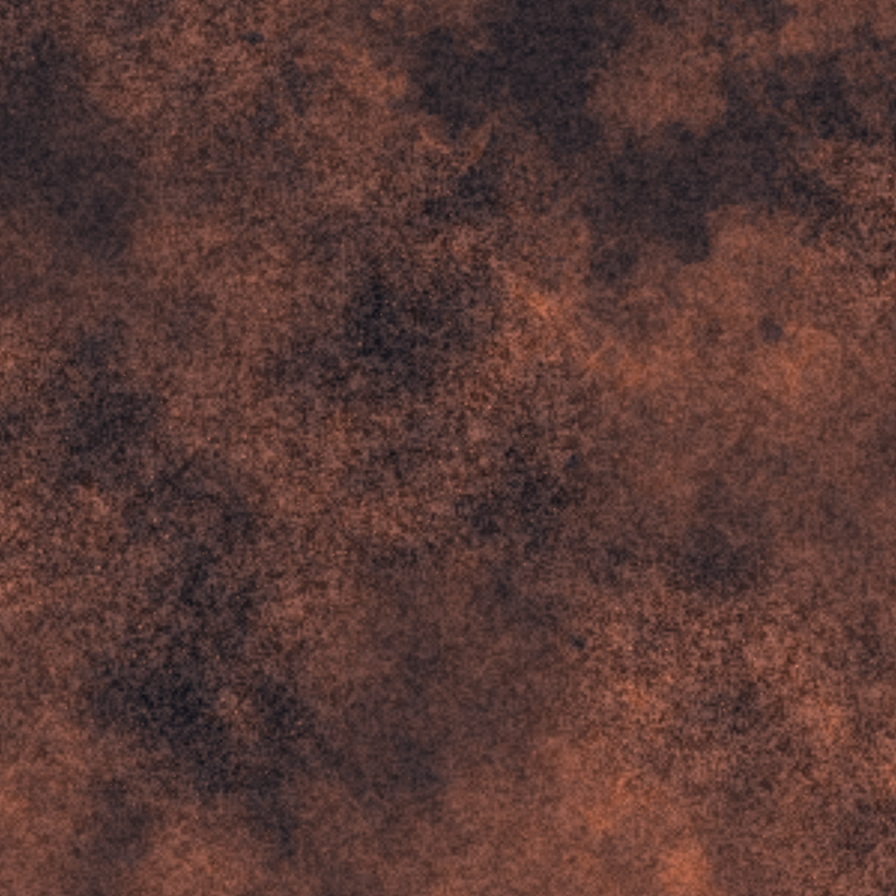
Give the GLSL for this texture, as a Shadertoy shader.

```glsl
// Weathered rust: broad orange and charcoal clouds, ragged flaking patches,
// fine mineral grain, and scattered pits and specks.
// Layered noise shapes the clouds; jittered cells place the pits and specks.

#define CLOUD_SCALE 4.6
#define CLOUD_CONTRAST 1.5
#define BLOTCH_SCALE 19.0
#define BLOTCH_CONTRAST 0.65
#define BAND_STRENGTH 0.11
#define FLAKE_SCALE 10.0
#define FLAKE_DEPTH 0.26
#define GRAIN_SCALE 300.0
#define GRAIN_STRENGTH 0.19
#define CHARCOAL vec3(0.192, 0.156, 0.172)
#define RUST vec3(0.605, 0.347, 0.268)
#define EMBER vec3(0.150, 0.060, 0.010)

const mat2 TURN = mat2(0.8, 0.6, -0.6, 0.8);

float hash(vec2 p) {
    vec3 q = fract(p.xyx * 0.1031);
    q += dot(q, q.yzx + 33.33);
    return fract((q.x + q.y) * q.z);
}

float noise(vec2 p) {
    vec2 cell = floor(p), f = fract(p);
    f = f * f * (3.0 - 2.0 * f);
    float low = mix(hash(cell), hash(cell + vec2(1, 0)), f.x);
    float high = mix(hash(cell + vec2(0, 1)), hash(cell + vec2(1, 1)), f.x);
    return mix(low, high, f.y);
}

// Rotated octaves, normalised to a mean of one half
float layeredNoise(vec2 p) {
    float sum = 0.0, total = 0.0, weight = 1.0;
    for (int octave = 0; octave < 5; octave++) {
        sum += weight * noise(p);
        total += weight;
        weight *= 0.62;
        p = TURN * p * 2.03 + 17.3;
    }
    return sum / total;
}

// Soft dots in a random share of the cells
float scatterDots(vec2 p, float share, float radius) {
    vec2 home = floor(p);
    float mask = 0.0;
    for (int y = -1; y <= 1; y++)
    for (int x = -1; x <= 1; x++) {
        vec2 cell = home + vec2(x, y);
        vec2 center = cell + 0.15 + 0.7 * vec2(hash(cell + 31.7), hash(cell + 83.1));
        float size = radius * mix(0.6, 1.2, hash(cell + 57.9));
        float dotMask = 1.0 - smoothstep(0.3 * size, size, length(p - center));
        mask = max(mask, dotMask * step(hash(cell + 11.3), share));
    }
    return mask;
}

void mainImage(out vec4 fragColor, in vec2 fragCoord) {
    vec2 p = fragCoord / iResolution.y;
    vec2 warp = vec2(noise(p * 5.0 + 3.1), noise(p * 5.0 + 41.7)) - 0.5;
    vec2 fray = vec2(noise(p * 60.0), noise(p * 60.0 + 29.0)) - 0.5;

    // Broad clouds over soft upright bands
    float clouds = layeredNoise(p * CLOUD_SCALE + fray * 0.12 + 5.0) - 0.5;
    float bands = cos(11.0 * (p.x - 0.3 + 0.25 * warp.x));
    bands *= mix(0.25, 1.0, smoothstep(0.2, 0.6, p.y));
    float footGlow = 1.0 - smoothstep(0.03, 0.2, p.y + 0.15 * warp.y);
    float heat = 0.365 + CLOUD_CONTRAST * clouds + BAND_STRENGTH * bands + 0.09 * footGlow;

    // Small blotches, blurred away in quiet regions
    float rough = smoothstep(0.25, 0.7, noise(p * 4.0 + 77.0));
    float blotches = layeredNoise(p * BLOTCH_SCALE + 23.0) - 0.5;
    heat += BLOTCH_CONTRAST * mix(0.6, 1.1, rough) * blotches;

    // Ragged flakes, mostly in the upper part
    float flakes = layeredNoise(p * FLAKE_SCALE + fray * 0.3 + 63.0);
    float zone = smoothstep(0.45, 0.75, p.y + 0.6 * (noise(p * 3.0 + 19.0) - 0.5));
    zone *= smoothstep(0.2, 0.45, p.x + 0.3 * warp.y);
    heat -= FLAKE_DEPTH * zone * smoothstep(0.5, 0.58, flakes);
    heat += 0.2 * zone * (1.0 - smoothstep(0.38, 0.5, flakes));

    // Small dark pits with frayed rims
    heat -= 0.35 * scatterDots(p * 9.0 + fray * 0.14, 0.14, 0.14);

    // Soft limits keep the darkest and hottest spots from going flat
    heat = 0.04 + 0.5 * (heat + sqrt(heat * heat + 0.008)) - 0.05;
    heat = clamp(heat, 0.0, 1.15);
    vec3 color = mix(CHARCOAL, RUST, heat);
    color += EMBER * smoothstep(0.65, 1.1, heat);

    // Fine grain in three sizes, a little rougher in some regions
    float grain = noise(p * GRAIN_SCALE) - 0.5;
    grain += 0.9 * (noise(TURN * p * GRAIN_SCALE * 0.55 + 9.0) - 0.5);
    grain += 0.4 * (noise(p * GRAIN_SCALE * 0.27 + 45.0) - 0.5);
    float grainGain = GRAIN_STRENGTH * mix(0.75, 1.25, rough) * mix(0.65, 1.1, heat);
    color += grain * grainGain * vec3(1.0, 0.7, 0.63);

    // Pale rusty and dark specks
    float pale = scatterDots(p * 85.0, 0.05, 0.27);
    float dark = scatterDots(TURN * p * 68.0 + 50.0, 0.06, 0.3);
    color += pale * mix(0.5, 1.2, rough) * vec3(0.15, 0.085, 0.06);
    color *= 1.0 - 0.2 * dark;

    fragColor = vec4(clamp(color, 0.0, 1.0), 1.0);
}
```
